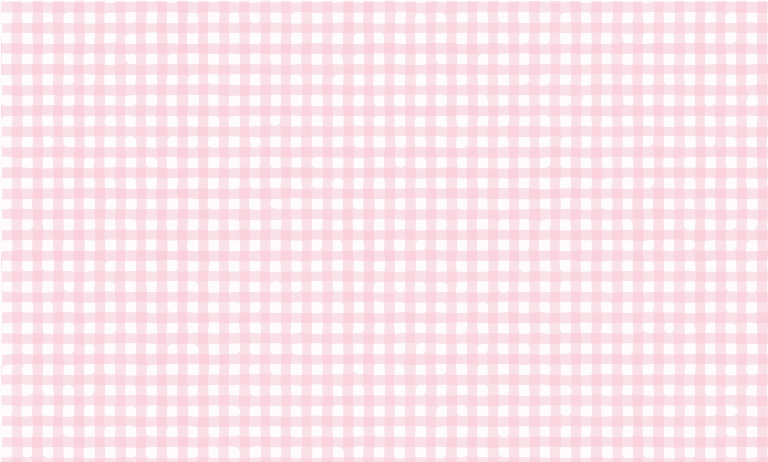
Reproduce this pattern procedurally as a WebGL 1 fragment shader.

```glsl
precision highp float;
// Pale pink gingham with hand-painted, slightly wavy stripes and unevenly rounded white checks.

uniform vec2 u_resolution;

#define COLUMNS 37.1                     // repeats across the canvas width
#define FIRST_STRIPE vec2(0.82, 0.353)   // first stripe centres from top left, in repeats
#define HALF_WIDTH 0.243                 // half a stripe, in repeats
#define WOBBLE 0.065                     // waviness of stripe edges
#define CORNER_MIN 0.05
#define CORNER_MAX 0.27
#define TINT_VARIATION 0.10
#define MARGIN vec2(0.08, 0.05)          // bare ragged border at left and top
#define PAPER vec3(0.992, 0.984, 0.984)
#define SINGLE_PINK vec3(0.98, 0.88, 0.91)
#define DOUBLE_PINK vec3(0.98, 0.827, 0.87)

float hash(vec2 p) {
  vec3 q = fract(vec3(p.xyx) * 0.1031);
  q += dot(q, q.yzx + 33.33);
  return fract((q.x + q.y) * q.z);
}

// Smooth one-dimensional noise; each seed gives its own curve.
float noise(float t, float seed) {
  float i = floor(t);
  float f = fract(t);
  return mix(hash(vec2(i, seed)), hash(vec2(i + 1.0, seed)), f * f * (3.0 - 2.0 * f));
}

// Signed distance to the nearest stripe, with each edge waving on its own.
float stripeDistance(float across, float along, float seed) {
  float offset = fract(across) - 0.5;
  float edgeSeed = floor(across) * 2.0 + step(0.0, offset) + seed;
  float wave = noise(along * 1.4, edgeSeed) - 0.5;
  return abs(offset) - HALF_WIDTH - WOBBLE * wave;
}

// Signed distance to the paint that rounds one corner of a white check.
float cornerDistance(vec2 gap, vec2 grid) {
  vec2 cornerId = floor(grid * 2.0);
  float pick = hash(cornerId + 71.0);
  float radius = mix(CORNER_MIN, CORNER_MAX, pow(pick, 6.0));
  return radius - length(max(radius - gap, 0.0));
}

float coverage(float d, float softness) {
  return 1.0 - smoothstep(-softness, softness, d);
}

float stripeTint(float across, float along, float seed) {
  float id = floor(across);
  float variation = 0.6 * hash(vec2(id, seed)) + 0.4 * noise(along * 0.7, id + seed);
  return 1.0 + TINT_VARIATION * (variation - 0.5) * 2.0;
}

void main() {
  // Position in repeats, measured from the top left.
  vec2 pixel = vec2(gl_FragCoord.x, u_resolution.y - gl_FragCoord.y);
  vec2 cell = pixel * COLUMNS / u_resolution.x;
  vec2 grid = cell - FIRST_STRIPE + 0.5;
  float softness = max(0.025, 0.6 * COLUMNS / u_resolution.x);

  // Stripes and the rounded checks between them.
  vec2 gap = vec2(stripeDistance(grid.x, grid.y, 113.0),
                  stripeDistance(grid.y, grid.x, 347.0));
  float vertical = coverage(gap.x, softness);
  float horizontal = coverage(gap.y, softness);
  float corner = coverage(cornerDistance(gap, grid), softness);
  float painted = max(max(vertical, horizontal), corner);
  float crossed = vertical * horizontal;

  // Uneven paint strength along each stripe.
  float tintX = stripeTint(grid.x, grid.y, 509.0);
  float tintY = stripeTint(grid.y, grid.x, 701.0);
  float tint = mix(mix(tintX, tintY, horizontal), 0.5 * (tintX + tintY), crossed);
  vec3 ink = mix(SINGLE_PINK, DOUBLE_PINK, crossed);
  vec3 color = mix(PAPER, ink, painted * tint);

  // Brush ends at the left and top borders.
  vec2 ragged = MARGIN * vec2(0.5 + noise(cell.y * 1.5, 907.0),
                              0.5 + noise(cell.x * 1.5, 953.0));
  vec2 border = cell - ragged;
  color = mix(color, PAPER, coverage(min(border.x, border.y), softness));

  gl_FragColor = vec4(color, 1.0);
}
```
